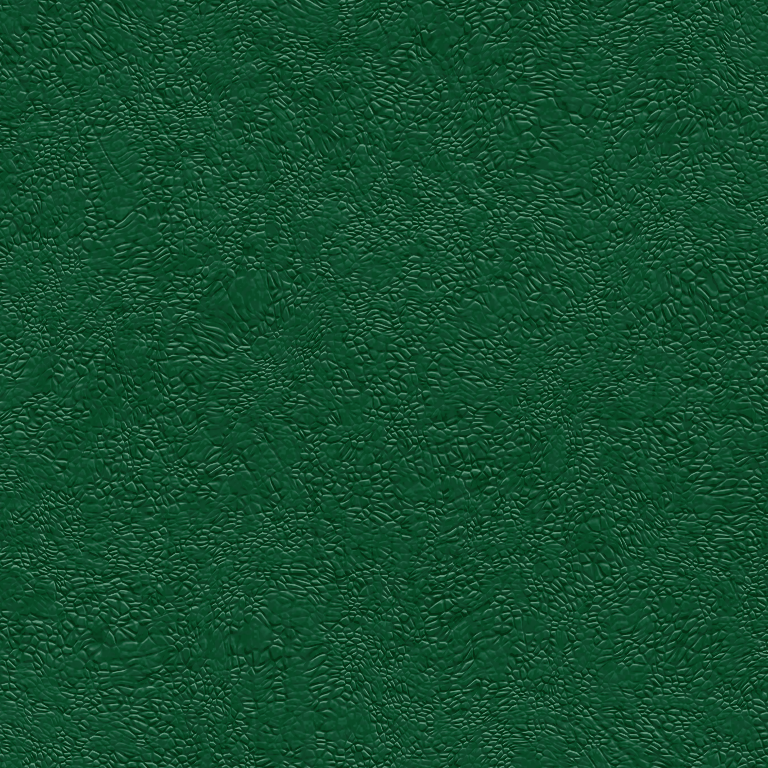
Write a WebGL 1 fragment shader that draws this texture.

```glsl
precision highp float;
// Green embossed leather: a height field of small, wide cellular pebbles with
// patches of long directional wrinkles, lit from above so that creases facing
// the light catch thin pale glints and the opposite walls fall into shade.
uniform vec2 u_resolution;

#define GRAIN vec2(94.0, 122.0)    // pebbles per canvas side
#define CREASE_WIDTH 0.50          // in pebble units
#define WRINKLE_FREQ vec2(8.0, 52.0) // along and across a wrinkle
#define WRINKLE_DEPTH 0.65
#define LIGHT_STEP vec2(0.0002, 0.0011)
#define RELIEF 0.60                // contrast of the lighting
#define OCCLUSION 0.16             // darkening inside creases
#define FINE_GRAIN 0.17

const vec3 SHADE = vec3(0.015, 0.185, 0.075);
const vec3 BASE  = vec3(0.030, 0.290, 0.150);
const vec3 MUTED = vec3(0.085, 0.290, 0.195);
const vec3 LIT   = vec3(0.090, 0.360, 0.230);
const vec3 SHEEN = vec3(0.190, 0.405, 0.300);
const vec3 GLINT = vec3(0.370, 0.580, 0.470);

vec2 hash2(vec2 p) {
  vec3 q = fract(p.xyx * vec3(0.1031, 0.1030, 0.0973));
  q += dot(q, q.yzx + 33.33);
  return fract((q.xx + q.yz) * q.zy);
}

float noise(vec2 p) {
  vec2 i = floor(p), f = fract(p);
  f = f * f * (3.0 - 2.0 * f);
  vec2 e = vec2(0.0, 1.0);
  return mix(mix(hash2(i).x, hash2(i + e.yx).x, f.x),
             mix(hash2(i + e.xy).x, hash2(i + e.yy).x, f.x), f.y);
}

vec2 warp(vec2 p) {
  vec2 slow = vec2(noise(p * 9.0), noise(p * 9.0 + 41.0)) - 0.5;
  vec2 fast = vec2(noise(p * 45.0 + 7.0), noise(p * 45.0 + 83.0)) - 0.5;
  return p + slow * 0.05 + fast * 0.010;
}

// Distances to the nearest and second nearest pebble centre.
vec2 cells(vec2 p) {
  vec2 i = floor(p), f = fract(p), nearest = vec2(8.0);
  for (int y = -1; y <= 1; y++) {
    for (int x = -1; x <= 1; x++) {
      vec2 g = vec2(float(x), float(y));
      float d = length(g + hash2(i + g) - f);
      nearest = vec2(min(nearest.x, d), min(nearest.y, max(nearest.x, d)));
    }
  }
  return nearest;
}

// Long creases in four directions, each confined to its own patches.
float wrinkles(vec2 p) {
  float depth = 0.0;
  for (int k = 0; k < 4; k++) {
    float id = float(k);
    float angle = 0.25 + 0.62 * id;
    vec2 along = vec2(cos(angle), sin(angle));
    vec2 q = vec2(dot(p, along), dot(p, vec2(-along.y, along.x)));
    float patchMask = smoothstep(0.48, 0.78, noise(p * 5.0 + id * 17.3));
    float line = abs(noise(q * WRINKLE_FREQ + id * 31.7 + 200.0) - 0.5);
    depth = max(depth, patchMask * (1.0 - smoothstep(0.0, 0.15, line)));
  }
  return depth;
}

// x: height of the surface, y: depth of the creases.
vec2 surface(vec2 p) {
  vec2 w = warp(p);
  vec2 d = cells(w * GRAIN + 50.0);
  float broken = mix(0.25, 1.0, smoothstep(0.25, 0.65, noise(w * 60.0 + 19.0)));
  float crease = broken * (1.0 - smoothstep(0.0, CREASE_WIDTH, d.y - d.x));
  float fold = wrinkles(p + (w - p) * 0.6) * WRINKLE_DEPTH;
  return vec2(-crease - fold - 0.3 * d.x * d.x, max(crease, fold));
}

vec3 leatherColor(float tone) {
  vec3 c = mix(SHADE, BASE, smoothstep(0.08, 0.38, tone));
  c = mix(c, LIT, smoothstep(0.40, 0.56, tone));
  c = mix(c, SHEEN, smoothstep(0.54, 0.70, tone));
  return mix(c, GLINT, smoothstep(0.66, 0.96, tone));
}

void main() {
  vec2 p = gl_FragCoord.xy / u_resolution.y;

  // Relief lighting from the slope towards the light.
  vec2 below = surface(p - LIGHT_STEP);
  vec2 above = surface(p + LIGHT_STEP);
  float slope = below.x - above.x;
  float depth = 0.5 * (below.y + above.y);
  float tone = 0.46 + RELIEF * slope - OCCLUSION * depth;

  // Fine tooth and slow unevenness of the finish.
  tone += FINE_GRAIN * (noise(p * 310.0 + 11.0) - 0.5);
  tone += 0.06 * (noise(p * 4.0 + 61.0) - 0.5);

  vec3 color = leatherColor(tone);
  float dull = smoothstep(0.45, 0.75, noise(p * 170.0 + 5.0));
  color = mix(color, MUTED, 0.45 * dull * (1.0 - smoothstep(0.5, 0.7, tone)));
  gl_FragColor = vec4(color, 1.0);
}
```
